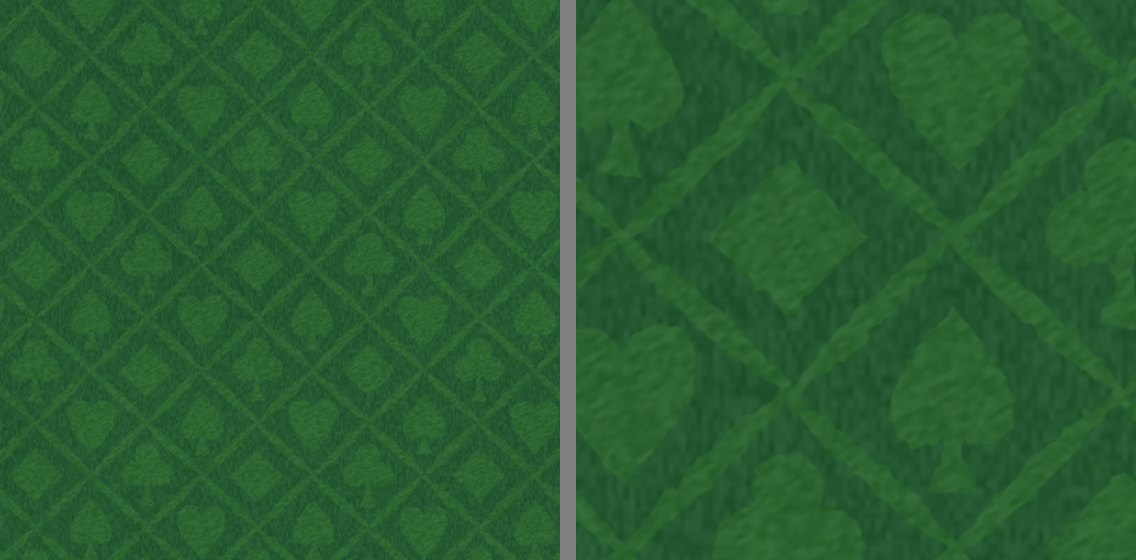
Left, the full canvas; right, a detail of the centre.
A WebGL 1 fragment shader for this pattern:

```glsl
precision highp float;

uniform vec2 u_resolution;

float hash(vec2 p) {
  vec3 q = fract(vec3(p.xyx) * 0.1031);
  q += dot(q, q.yzx + 33.33);
  return fract((q.x + q.y) * q.z);
}

float noise(vec2 p) {
  vec2 i = floor(p);
  vec2 f = fract(p);
  f = f * f * (3.0 - 2.0 * f);
  return mix(mix(hash(i), hash(i + vec2(1.0, 0.0)), f.x),
             mix(hash(i + vec2(0.0, 1.0)), hash(i + 1.0), f.x), f.y);
}

// Suit shapes, roughly one unit in radius; negative inside
float diamond(vec2 p) {
  p = abs(p);
  return (p.x + p.y - 0.95) * 0.707;
}

float heart(vec2 p) {
  p.x = abs(p.x);
  float taper = p.x - 0.86 * sin(1.57 * clamp((p.y + 1.1) / 1.47, -1.0, 1.0));
  float lobe = length(p - vec2(0.43, 0.37)) - 0.44;
  return min(max(taper, p.y - 0.37), lobe);
}

float stem(vec2 p, float foot) {
  float flare = smoothstep(-0.6, foot, p.y);
  return max(abs(p.x) - 0.1 - 0.17 * flare, max(foot - p.y, p.y));
}

float spade(vec2 p) {
  float leaf = 0.86 * heart(vec2(p.x, 0.1 - p.y) / 0.86);
  return min(leaf, stem(p, -1.15));
}

float club(vec2 p) {
  float leaves = min(length(p - vec2(0.0, 0.72)) - 0.45,
                     length(vec2(abs(p.x) - 0.46, p.y - 0.08)) - 0.44);
  leaves = min(leaves, length(p - vec2(0.0, 0.28)) - 0.3);
  return min(leaves, stem(p, -1.08));
}

// Lattice strand: thin at the crossings, wide between them, slightly skewed
float strand(float across, float along) {
  float halfWidth = 0.0031 + 0.0043 * (1.0 - smoothstep(0.15, 0.5, abs(along)));
  return abs(across * 0.136 + along * 0.003) - halfWidth;
}

void main() {
  vec2 uv = gl_FragCoord.xy / u_resolution.y;
  float blur = 1.2 / u_resolution.y + 0.0006;

  // Ragged woven edges
  vec2 p = uv + 0.0042 * (vec2(noise(uv * 170.0), noise(uv * 170.0 + 61.0)) - 0.5);

  // Diagonal lattice; rows are counted downwards
  vec2 grid = vec2(p.x - 0.0635, 0.901 - p.y) / vec2(0.099, 0.0938);
  vec2 diagonal = 0.5 * vec2(grid.x + grid.y, grid.x - grid.y);
  vec2 cell = floor(diagonal + 0.5);
  vec2 inner = diagonal - cell;
  vec2 across = fract(diagonal) - 0.5;
  float lattice = min(strand(across.x, inner.y), strand(across.y, -inner.x));

  // One suit per cell, alternating by row and along each row
  vec2 place = vec2(cell.x + cell.y, cell.x - cell.y);
  vec2 q = (grid - place) * vec2(0.099, -0.0938) / 0.05;
  q += 0.06 * (vec2(hash(place + 40.0), hash(place + 90.0)) - 0.5);
  bool oddRow = mod(place.y + 40.0, 2.0) > 0.5;
  bool redSuit = mod(place.x + place.y + 40.0, 4.0) < 1.0;
  float suit;
  if (redSuit) suit = oddRow ? heart(q) : diamond(q);
  else suit = oddRow ? spade(q) : club(q);

  float raised = 1.0 - smoothstep(-blur, blur, min(lattice, suit * 0.05));

  // Upright threads in the ground, slanted threads in the raised weave
  float upright = noise(uv * vec2(300.0, 150.0)) - 0.5;
  vec2 slant = vec2(uv.x + uv.y * 0.6, uv.y - uv.x * 0.6);
  float slanted = noise(slant * vec2(130.0, 270.0) + 500.0) - 0.5;
  float fleck = noise(uv * 256.0 + 300.0) - 0.5;

  vec3 color = mix(vec3(0.142, 0.346, 0.188), vec3(0.178, 0.397, 0.196), raised);
  color += vec3(0.055, 0.06, 0.05) * mix(upright, slanted, raised);
  color += vec3(0.03, 0.025, 0.035) * fleck;

  // Faint uneven dye
  color += vec3(0.012, 0.016, 0.008) * (noise(uv * 4.0 + 7.0) - 0.5);
  gl_FragColor = vec4(color, 1.0);
}
```
